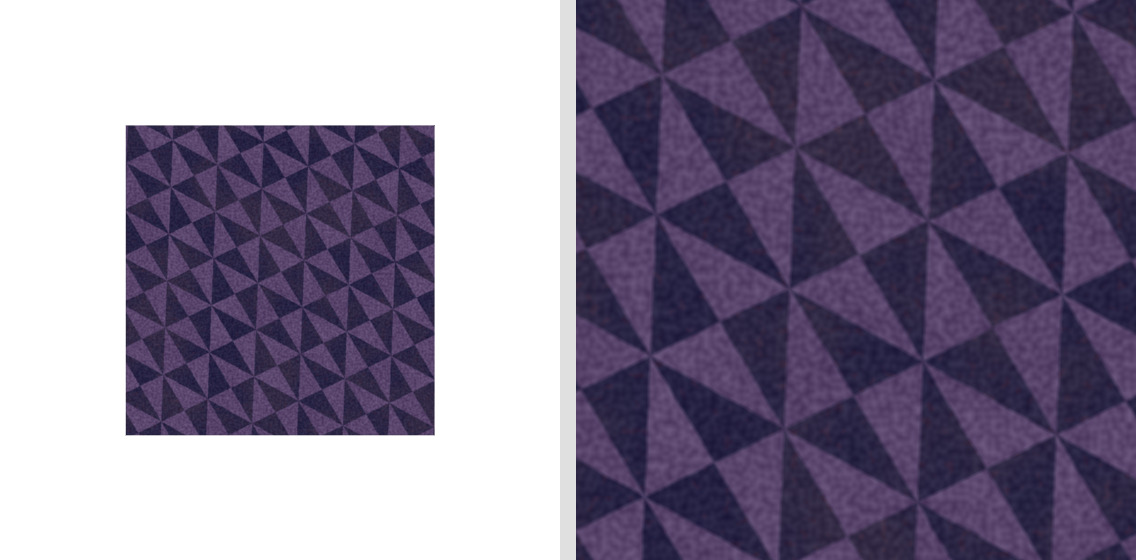
Left: the whole. Right: its middle third, enlarged.
Give the GLSL for this pattern, as a WebGL 1 fragment shader.

```glsl
precision highp float;
// A square swatch of purple and navy triangles, centred on plain white.
// Four families of parallel lines over a skewed lattice each flip the colour;
// wrapped gradient noise adds uneven dye and fine cloth grain.

uniform vec2 u_resolution;

#define STEP_ACROSS vec2(0.0794, 0.0436)
#define STEP_DOWN vec2(-0.0034, 0.0838)
#define LATTICE_ORIGIN vec2(0.3845, 0.3776)
#define SWATCH_MIN vec2(0.2246, 0.2240)
#define SWATCH_MAX vec2(0.7760, 0.7773)
#define EDGE_SOFTNESS 0.0013
#define LIGHT_PURPLE vec3(0.350, 0.270, 0.425)
#define DARK_NAVY vec3(0.140, 0.128, 0.262)
#define DARK_PLUM vec3(0.200, 0.168, 0.272)
#define GRAIN 0.085
#define DYE_VARIATION 0.035

const float PI = 3.14159265;

// Unit gradient at a lattice corner, repeating every `period` cells.
vec2 cornerGradient(vec2 corner, float period) {
  vec2 c = mod(corner, period);
  float h = fract(sin(dot(c, vec2(12.99, 78.23))) * 4375.85);
  return vec2(cos(2.0 * PI * h), sin(2.0 * PI * h));
}

// Gradient noise that wraps at the canvas edges.
float wrappedNoise(vec2 p, float period) {
  vec2 q = p * period;
  vec2 i = floor(q);
  vec2 f = q - i;
  vec2 s = f * f * f * (f * (f * 6.0 - 15.0) + 10.0);
  vec2 e = vec2(1.0, 0.0);
  float n00 = dot(cornerGradient(i, period), f);
  float n10 = dot(cornerGradient(i + e.xy, period), f - e.xy);
  float n01 = dot(cornerGradient(i + e.yx, period), f - e.yx);
  float n11 = dot(cornerGradient(i + e.xx, period), f - e.xx);
  return mix(mix(n00, n10, s.x), mix(n01, n11, s.x), s.y);
}

// Soft sign that flips on every line where phase is a whole number.
float lineFlip(float phase, vec2 slope, float softness) {
  float dist = sin(PI * phase) / (PI * length(slope));
  return clamp(dist / softness, -1.0, 1.0);
}

// Triangle colouring: +1 is dark, -1 is light.
float triangles(vec2 p, float softness) {
  vec2 a = STEP_ACROSS;
  vec2 b = STEP_DOWN;
  float area = a.x * b.y - a.y * b.x;
  vec2 slopeU = vec2(b.y, -b.x) / area;
  vec2 slopeV = vec2(-a.y, a.x) / area;
  float u = dot(p - LATTICE_ORIGIN, slopeU);
  float v = dot(p - LATTICE_ORIGIN, slopeV);
  return lineFlip(u, slopeU, softness)
       * lineFlip(v, slopeV, softness)
       * lineFlip(u - v, slopeU - slopeV, softness)
       * lineFlip(u + v, slopeU + slopeV, softness);
}

void main() {
  vec2 p = gl_FragCoord.xy / u_resolution;
  p.y = 1.0 - p.y;
  float pixel = 1.0 / min(u_resolution.x, u_resolution.y);

  // Slightly irregular printed edges
  vec2 wobble = vec2(wrappedNoise(p, 70.0), wrappedNoise(p.yx, 64.0));
  float ink = triangles(p + 0.0008 * wobble, max(EDGE_SOFTNESS, 0.7 * pixel));

  // Uneven dye: the dark areas drift between navy and plum
  float dye = wrappedNoise(p, 9.0) + 0.6 * wrappedNoise(p.yx, 23.0);
  vec3 dark = mix(DARK_NAVY, DARK_PLUM, smoothstep(-0.5, 0.5, dye));
  vec3 light = LIGHT_PURPLE + DYE_VARIATION * wrappedNoise(p, 14.0);
  vec3 cloth = mix(light, dark, 0.5 + 0.5 * ink);

  // Cloth grain, with a trace of reddish flecks in the dark dye
  float grain = wrappedNoise(p, 230.0) + 0.5 * wrappedNoise(p.yx, 117.0);
  float fleck = smoothstep(0.15, 0.5, wrappedNoise(p, 150.0));
  cloth += GRAIN * grain * mix(1.0, 0.7, 0.5 + 0.5 * ink);
  cloth += vec3(0.035, 0.0, -0.01) * fleck * step(0.0, ink);

  // Swatch outline, darkened very slightly along its cut edge
  vec2 inset = min(p - SWATCH_MIN, SWATCH_MAX - p);
  float inside = min(inset.x, inset.y);
  cloth *= mix(0.88, 1.0, smoothstep(0.0, 0.003, inside));
  float cover = clamp(inside / pixel + 0.5, 0.0, 1.0);
  gl_FragColor = vec4(mix(vec3(1.0), cloth, cover), 1.0);
}
```
